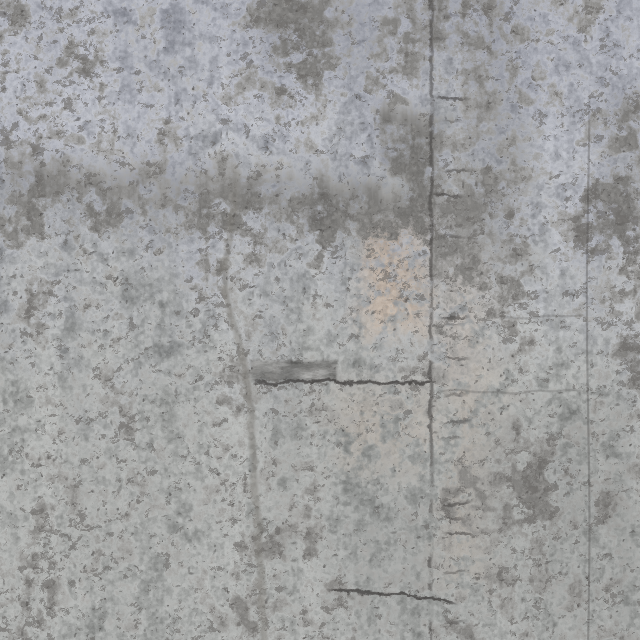
Give the GLSL for this texture, as a three.js fragment shader.

```glsl
// Weathered concrete wall: pale blue-grey cement with damp stains, peach patches,
// drips, formwork seams, cracks and pits. Stains are layered cellular noise pushed
// through soft zones; cracks and seams are distances to sine-wobbled lines.

varying vec2 vUv;

float hash(vec2 p) {
  vec3 q = fract(p.xyx * 0.1031);
  q += dot(q, q.yzx + 33.33);
  return fract((q.x + q.y) * q.z);
}

// Cellular noise: random cell values blended by distance to the cell points
float cells(vec2 p) {
  vec2 id = floor(p), f = fract(p);
  float sum = 0.0, total = 0.0;
  for (int y = -1; y <= 1; y++) {
    for (int x = -1; x <= 1; x++) {
      vec2 o = vec2(float(x), float(y)), c = id + o;
      vec2 d = o + vec2(hash(c), hash(c + 57.3)) - f;
      float weight = exp(-7.0 * dot(d, d));
      sum += weight * hash(c + 113.7);
      total += weight;
    }
  }
  return sum / total;
}

// Five octaves, centred on zero
float layers(vec2 p) {
  float sum = 0.0, gain = 0.5;
  for (int i = 0; i < 5; i++) {
    sum += gain * (cells(p) - 0.5);
    p = mat2(1.6, 1.2, -1.2, 1.6) * p + 17.3;
    gain *= 0.65;
  }
  return sum;
}

// Soft-edged rectangle
float zone(vec2 p, vec2 centre, vec2 halfSize, float soft) {
  vec2 d = abs(p - centre) - halfSize;
  float dist = length(max(d, 0.0)) + min(max(d.x, d.y), 0.0);
  return 1.0 - smoothstep(-soft, soft, dist);
}

// One random speck of random strength in a share of the cells
float pits(vec2 p, float share) {
  vec2 id = floor(p);
  vec2 d = fract(p) - 0.35 - 0.3 * vec2(hash(id + 3.1), hash(id + 8.7));
  float radius = 0.14 + 0.2 * hash(id + 21.9);
  float strength = 0.2 + 0.8 * hash(id + 31.3);
  return strength * step(hash(id), share) * (1.0 - smoothstep(radius * 0.2, radius, length(d)));
}

// Wobbly horizontal crack between two ends
float crack(vec2 p, float y, float x0, float x1, float width) {
  float wobble = 0.002 * sin(p.x * 37.0 + y * 50.0) + 0.001 * sin(p.x * 103.0 + y * 90.0);
  float ends = smoothstep(x0, x0 + 0.015, p.x) * (1.0 - smoothstep(x1 - 0.02, x1, p.x));
  return ends * (1.0 - smoothstep(width * 0.2, width, abs(p.y - y - wobble)));
}

float seam(float x, float at, float width) {
  return 1.0 - smoothstep(width * 0.2, width, abs(x - at));
}

void main() {
  vec2 p = vUv;
  float broad = layers(p * vec2(7.0, 5.5));
  float fine = layers(p * 42.0 + 5.0);
  float streaks = layers(vec2(p.x * 22.0, p.y * 2.0) + 40.0);
  float grain = cells(p * 190.0) - 0.5;
  vec2 q = p + 0.09 * vec2(broad, fine);
  vec2 rough = p + 0.009 * vec2(fine, fine + 0.3 * grain);

  // Bare cement, bluer towards the top
  vec3 wall = mix(vec3(0.69, 0.697, 0.69), vec3(0.71, 0.72, 0.755), smoothstep(0.25, 0.95, p.y + broad * 0.5));
  wall += 0.18 * streaks + 0.14 * broad + 0.27 * fine + 0.09 * grain;
  wall += 0.03 * zone(q, vec2(0.87, 0.6), vec2(0.05, 0.2), 0.04);
  wall += 0.03 * zone(q, vec2(0.3, 0.82), vec2(0.25, 0.04), 0.06);

  // Peach patches where the skin has come off
  float peach = zone(q, vec2(0.615, 0.57), vec2(0.055, 0.08), 0.04);
  peach = max(peach, 0.5 * zone(q, vec2(0.72, 0.35), vec2(0.035, 0.25), 0.06));
  peach = max(peach, 0.45 * zone(q, vec2(0.59, 0.34), vec2(0.08, 0.06), 0.06));
  peach *= smoothstep(-0.3, 0.05, fine + 0.4 * broad);
  wall = mix(wall, vec3(0.725, 0.66, 0.60) + 0.25 * fine + 0.08 * grain, peach * 0.8);

  // Damp stains, in a pale wash and a darker core
  float damp = 1.2 * zone(q, vec2(0.25, 0.69), vec2(0.4, 0.045), 0.05);
  damp = max(damp, 1.9 * zone(q, vec2(0.635, 0.73), vec2(0.045, 0.1), 0.04));
  damp = max(damp, 1.7 * zone(q, vec2(0.56, 0.67), vec2(0.07, 0.05), 0.04));
  damp = max(damp, 1.1 * zone(q, vec2(0.75, 0.8), vec2(0.07, 0.24), 0.06));
  damp = max(damp, 1.1 * zone(q, vec2(0.62, 0.95), vec2(0.2, 0.08), 0.08));
  damp = max(damp, 1.1 * zone(q, vec2(0.98, 0.74), vec2(0.03, 0.12), 0.04));
  damp = max(damp, 0.6 * zone(q, vec2(0.72, 0.2), vec2(0.26, 0.2), 0.1));
  damp = max(damp, 0.9 * zone(q, vec2(0.97, 0.12), vec2(0.02, 0.16), 0.04));
  float wet = 0.22 + 0.36 * damp - 0.2 * peach + 0.9 * broad + 1.5 * fine + 0.6 * streaks + 0.25 * grain;
  wall = mix(wall, vec3(0.545, 0.54, 0.53) + 0.25 * fine + 0.08 * grain, 0.8 * smoothstep(0.22, 0.65, wet));
  wall = mix(wall, vec3(0.41, 0.405, 0.395) + 0.2 * fine + 0.08 * grain, 0.75 * smoothstep(0.55, 0.95, wet));

  // Ragged flecks of dirt, thicker in some places than in others
  float dirt = layers(rough * vec2(70.0, 95.0) + 71.0) + 0.35 * broad + 0.15 * streaks;
  wall = mix(wall, vec3(0.42, 0.41, 0.40), 0.6 * smoothstep(0.13, 0.3, dirt));

  // Drip track and the grey slab above the main crack
  float track = 0.412 - 0.055 * p.y - 0.03 * exp(-90.0 * (p.y - 0.56) * (p.y - 0.56));
  float drip = seam(rough.x, track, 0.009) * (1.0 - smoothstep(0.65, 0.8, p.y));
  wall = mix(wall, vec3(0.51, 0.50, 0.48) + 0.1 * grain, drip * 0.55);
  float slab = zone(rough, vec2(0.46, 0.421), vec2(0.068, 0.016), 0.004);
  wall = mix(wall, vec3(0.48, 0.478, 0.47) + 0.4 * layers(p * vec2(25.0, 70.0)), slab * 0.8);

  // Seams, cracks and the faint ladder of notches beside the main seam
  float dark = 0.5 * seam(rough.x, 0.674, 0.0045) * smoothstep(-0.2, 0.25, streaks + fine + 0.1);
  dark = max(dark, 0.3 * seam(p.x, 0.919 + 0.002 * sin(p.y * 9.0), 0.0028) * (1.0 - smoothstep(0.75, 0.9, p.y)));
  dark = max(dark, 0.75 * crack(rough, 0.403, 0.39, 0.69, 0.004));
  dark = max(dark, 0.75 * crack(rough + vec2(0.0, 0.12 * (p.x - 0.62)), 0.07, 0.51, 0.72, 0.004));
  dark = max(dark, 0.2 * crack(p, 0.505, 0.77, 0.92, 0.003));
  dark = max(dark, 0.2 * crack(p, 0.388, 0.68, 0.92, 0.003));
  for (int i = 0; i < 24; i++) {
    float k = float(i), r = hash(vec2(k, 4.0)), start = 0.67 + 0.02 * hash(vec2(k, 6.0));
    dark = max(dark, 0.6 * r * crack(rough, (k + hash(vec2(k, 9.0))) / 24.0, start, start + 0.025 + 0.04 * r, 0.0035));
  }

  // Pits and short scratches
  dark = max(dark, 0.6 * pits(rough * 100.0, 0.10));
  dark = max(dark, 0.5 * pits(rough * vec2(45.0, 110.0), 0.08));
  dark = max(dark, 0.4 * pits(rough * vec2(100.0, 40.0) + 9.0, 0.06));
  wall = mix(wall, vec3(0.25, 0.24, 0.235), dark);

  gl_FragColor = vec4(wall, 1.0);
}
```
